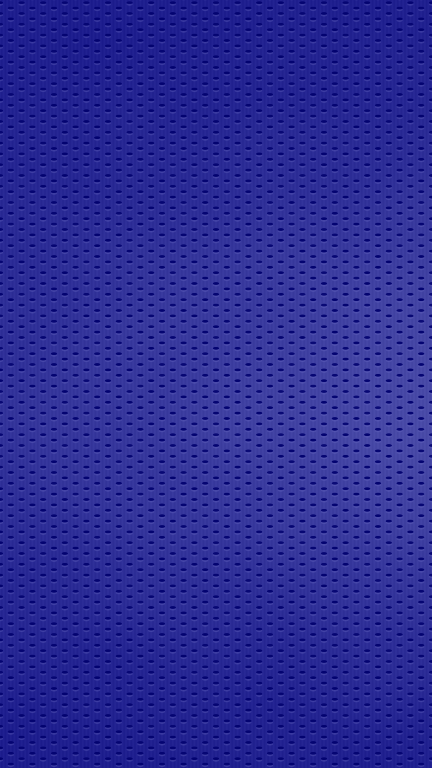
Give the GLSL for this pattern, as a Shadertoy shader.

```glsl
// Blue athletic mesh: staggered oval perforations on fine ribs under a soft side light.

const float COLUMNS = 40.0;                     // perforation columns across the width
const float RIBS_PER_COLUMN = 3.0;
const vec2 HOLE_RADIUS = vec2(0.28, 0.125);     // in cells
const float LIP_OFFSET = 0.15;                  // lit lower rim, in cells
const float LIP_STRENGTH = 0.30;
const float RIB_STRENGTH = 0.012;
const float CLOUD_STRENGTH = 0.10;
const float HOLE_VARIATION = 0.12;
const vec2 LIGHT_CENTER = vec2(1.0, 0.48);      // in canvas fractions
const float LIGHT_HEIGHT = 0.34;
const float LEFT_LIGHT = 0.48;                  // light remaining at the left edge
const vec3 SHADE_COLOR = vec3(0.105, 0.105, 0.550);
const vec3 LIT_COLOR = vec3(0.285, 0.290, 0.655);
const vec3 HOLE_COLOR = vec3(0.010, 0.010, 0.440);
const vec3 LIP_COLOR = vec3(0.440, 0.440, 0.780);
const float TAU = 6.2831853;

float hash(vec2 p) {
    vec3 q = fract(p.xyx * 0.1031);
    q += dot(q, q.yzx + 33.33);
    return fract((q.x + q.y) * q.z);
}

vec2 gradient(vec2 cell) {
    float angle = TAU * hash(cell);
    return vec2(cos(angle), sin(angle));
}

float gradientNoise(vec2 p) {
    vec2 i = floor(p), f = fract(p);
    vec2 u = f * f * f * (f * (f * 6.0 - 15.0) + 10.0);
    vec2 e = vec2(1.0, 0.0);
    float low = mix(dot(gradient(i), f), dot(gradient(i + e), f - e), u.x);
    float high = mix(dot(gradient(i + e.yx), f - e.yx),
                     dot(gradient(i + 1.0), f - 1.0), u.x);
    return mix(low, high, u.y);
}

// Approximate signed distance to an axis-aligned ellipse
float ellipseDistance(vec2 p, vec2 radius) {
    float k = length(p / radius);
    float slope = length(p / (radius * radius));
    return k < 0.01 ? -radius.y : k * (k - 1.0) / slope;
}

float coverage(float distance, float pixel) {
    return smoothstep(0.6 * pixel, -0.6 * pixel, distance);
}

void mainImage(out vec4 fragColor, in vec2 fragCoord) {
    vec2 uv = fragCoord / iResolution.xy;
    float pixel = COLUMNS / iResolution.x;

    // Cell coordinates, y running downward from the top edge
    vec2 p = vec2(fragCoord.x, iResolution.y - fragCoord.y) * pixel;

    // Broad light, strongest at the right edge
    float rise = (uv.y - LIGHT_CENTER.y) / LIGHT_HEIGHT;
    float light = exp(-rise * rise) * mix(LEFT_LIGHT, 1.0, uv.x / LIGHT_CENTER.x);
    light += CLOUD_STRENGTH * gradientNoise(p * vec2(0.10, 0.14));
    vec3 color = mix(SHADE_COLOR, LIT_COLOR, clamp(light, 0.0, 1.0));

    // Vertical ribs, faded where they become too fine to resolve
    float ribFade = 1.0 - smoothstep(0.45, 0.65, pixel * RIBS_PER_COLUMN);
    color += RIB_STRENGTH * ribFade * cos(TAU * RIBS_PER_COLUMN * p.x);

    // Alternate columns are shifted by half a cell
    float column = floor(p.x + 0.5);
    float y = p.y - 0.25 - 0.5 * mod(column, 2.0);
    float row = floor(y + 0.5);
    vec2 local = vec2(p.x - column, y - row);
    float depth = 1.0 - HOLE_VARIATION * hash(vec2(column, row));

    // Lit rim first, then the dark opening over it
    float lip = coverage(ellipseDistance(local - vec2(0.0, LIP_OFFSET), HOLE_RADIUS), pixel);
    float hole = coverage(ellipseDistance(local, HOLE_RADIUS), pixel);
    color = mix(color, LIP_COLOR, lip * LIP_STRENGTH);
    color = mix(color, HOLE_COLOR, hole * depth);

    fragColor = vec4(color, 1.0);
}
```
